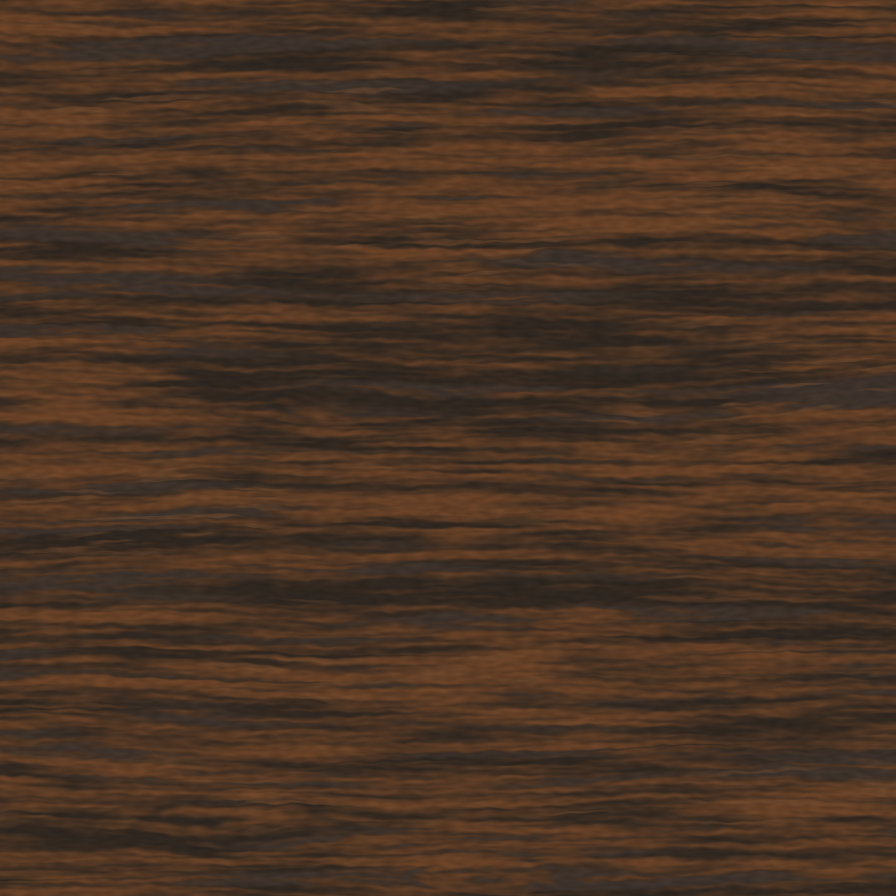
Give the GLSL for this texture, as a three.js fragment shader.

```glsl
// Dark stained wood with ragged horizontal grain, thin ridges and a few flat oval knots.
#define DARK_WOOD vec3(0.180, 0.148, 0.122)
#define LIGHT_WOOD vec3(0.405, 0.254, 0.150)
#define GREY_STAIN vec3(0.245, 0.203, 0.178)
#define RIDGE_TAN vec3(0.440, 0.290, 0.180)
#define CONTRAST 1.08
#define GRAIN_WAVE 0.013
#define RAGGEDNESS 0.0028
#define STAIN_AMOUNT 0.8
#define RIDGE_AMOUNT 0.5
#define KNOT_COUNT 3
#define KNOT_SIZE vec2(0.115, 0.026)

varying vec2 vUv;

float hash(vec2 cell) {
  vec3 h = fract(vec3(cell.xyx) * vec3(0.1031, 0.1030, 0.0973));
  h += dot(h, h.yzx + 33.33);
  return fract((h.x + h.y) * h.z);
}

// Slope of one lattice corner, measured at an offset from it.
float corner(vec2 cell, vec2 offset) {
  float angle = 6.28319 * hash(cell);
  return dot(vec2(cos(angle), sin(angle)), offset);
}

// Gradient noise, about -0.7 to 0.7.
float gradientNoise(vec2 p) {
  vec2 i = floor(p);
  vec2 f = p - i;
  vec2 u = f * f * f * (f * (f * 6.0 - 15.0) + 10.0);
  vec2 e = vec2(1.0, 0.0);
  return mix(mix(corner(i, f), corner(i + e, f - e), u.x),
             mix(corner(i + e.yx, f - e.yx), corner(i + 1.0, f - 1.0), u.x), u.y);
}

// Noise stretched along the grain; the seed separates the layers.
float grain(vec2 p, vec2 frequency, float seed) {
  return gradientNoise(p * frequency + seed * vec2(17.3, 31.7));
}

// Bends the grain around each knot and returns the tone the knots add.
float addKnots(vec2 p, inout vec2 q) {
  float tone = 0.0;
  for (int k = 0; k < KNOT_COUNT; k++) {
    float n = float(k);
    vec2 center = fract(vec2(0.27, 0.08) + n * vec2(0.14, 0.47));
    vec2 d = (p - center) / (KNOT_SIZE * (1.0 - 0.12 * n));
    float r = length(d) + 0.3 * grain(p, vec2(14.0, 50.0), 20.0 + n);
    float rim = (r - 1.0) / 0.12;
    float broken = 0.6 + 0.9 * grain(p, vec2(25.0, 60.0), 30.0 + n);
    float core = mod(n, 2.0) * (1.0 - smoothstep(0.2, 0.6, r));
    q.y -= 0.5 * (p.y - center.y) * exp(-0.7 * dot(d, d));
    tone += 0.10 * sin(r * 17.0) * exp(-r * r);
    tone -= 0.36 * broken * exp(-rim * rim) + 0.28 * core;
  }
  return tone;
}

void main() {
  vec2 p = vUv;
  vec2 q = p;
  float knots = addKnots(p, q);

  // Slow waves and ragged edges of the fibres
  q.y += GRAIN_WAVE * grain(p, vec2(2.5, 5.0), 1.0);
  q.y += 0.3 * GRAIN_WAVE * grain(p, vec2(8.0, 26.0), 2.0);
  q.y += RAGGEDNESS * grain(p, vec2(45.0, 120.0), 3.0);

  // Grain from broad bands down to fine fibres
  float tone = 0.38 * grain(q, vec2(0.9, 8.0), 4.0);
  tone += 0.58 * grain(q, vec2(1.5, 21.0), 5.0);
  tone += 0.66 * grain(q, vec2(2.6, 49.0), 6.0);
  tone += 0.62 * grain(q, vec2(5.0, 100.0), 7.0);
  tone += 0.52 * grain(q, vec2(14.0, 185.0), 8.0);
  tone = 0.50 + CONTRAST * tone + knots;

  // Long thin dark growth lines
  float line = abs(grain(q, vec2(1.3, 32.0), 9.0));
  float lineFade = smoothstep(-0.2, 0.25, grain(q, vec2(3.0, 14.0), 10.0));
  tone -= 0.36 * lineFade * (1.0 - smoothstep(0.0, 0.08, line));
  tone = smoothstep(-0.12, 1.12, tone);
  vec3 color = mix(DARK_WOOD, LIGHT_WOOD, tone);

  // Cool grey stain lying in the dark streaks
  float stain = smoothstep(0.02, 0.3, grain(q, vec2(2.2, 44.0), 11.0));
  color = mix(color, GREY_STAIN, STAIN_AMOUNT * stain * (1.0 - smoothstep(0.15, 0.6, tone)));

  // Thin worn ridges catching the light
  float ridge = smoothstep(0.14, 0.38, grain(q, vec2(10.0, 140.0), 12.0));
  float worn = smoothstep(-0.05, 0.3, grain(p, vec2(3.0, 14.0), 13.0));
  color = mix(color, RIDGE_TAN, RIDGE_AMOUNT * ridge * worn);

  // Fine pores
  color *= 1.0 + 0.16 * grain(p, vec2(65.0, 200.0), 14.0);
  gl_FragColor = vec4(color, 1.0);
}
```
